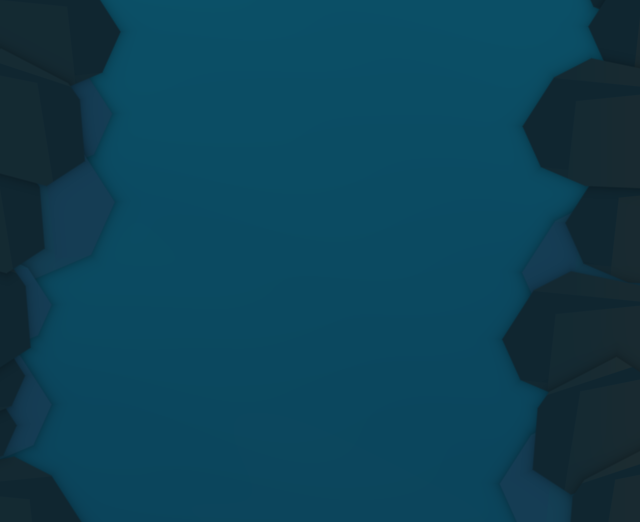
Write a WebGL 1 fragment shader that draws this background.

```glsl
precision highp float;
uniform vec2 u_resolution;

const vec3 WATER_TOP = vec3(0.043, 0.312, 0.402);
const vec3 WATER_BOTTOM = vec3(0.045, 0.268, 0.358);
const vec3 NEAR_ROCK = vec3(0.062, 0.150, 0.190);
const vec3 NEAR_LIGHT = vec3(0.086, 0.168, 0.200);
const vec3 NEAR_WARM = vec3(0.110, 0.172, 0.192);
const vec3 FAR_ROCK = vec3(0.082, 0.238, 0.330);
const vec3 FAR_LIGHT = vec3(0.076, 0.250, 0.330);
const float ROCK_SIZE = 0.159;
const float SHADOW_WIDTH = 0.010;
const float SHADOW_DEPTH = 0.20;
const float WATER_MOTTLE = 0.008;

float hash(vec2 p) {
  return fract(sin(dot(p, vec2(127.1, 311.7))) * 43758.5453);
}

float noise(vec2 p) {
  vec2 i = floor(p), f = fract(p);
  f = f * f * (3.0 - 2.0 * f);
  return mix(mix(hash(i), hash(i + vec2(1, 0)), f.x),
             mix(hash(i + vec2(0, 1)), hash(i + vec2(1, 1)), f.x), f.y);
}

// Signed distance to the line a-b, negative on its left
float edge(vec2 p, vec2 a, vec2 b) {
  vec2 e = normalize(b - a);
  return dot(p - a, vec2(e.y, -e.x));
}

// Rock with a pointed side; local x runs from the tip toward the wall
float pointedRock(vec2 p) {
  float d = edge(p, vec2(0.0), vec2(0.22, -0.49));
  d = max(d, edge(p, vec2(0.22, -0.49), vec2(0.76, -0.72)));
  d = max(d, edge(p, vec2(0.76, -0.72), vec2(1.5, -0.75)));
  d = max(d, edge(p, vec2(1.5, -0.75), vec2(2.0, -0.2)));
  d = max(d, edge(p, vec2(2.0, -0.2), vec2(1.9, 0.6)));
  d = max(d, edge(p, vec2(1.9, 0.6), vec2(0.83, 0.82)));
  d = max(d, edge(p, vec2(0.83, 0.82), vec2(0.38, 0.59)));
  return max(d, edge(p, vec2(0.38, 0.59), vec2(0.0)));
}

// Rock with a steep flat side
float bluntRock(vec2 p) {
  float d = edge(p, vec2(0.0), vec2(-0.06, -0.74));
  d = max(d, edge(p, vec2(-0.06, -0.74), vec2(0.4, -1.04)));
  d = max(d, edge(p, vec2(0.4, -1.04), vec2(1.3, -0.8)));
  d = max(d, edge(p, vec2(1.3, -0.8), vec2(1.9, 0.0)));
  d = max(d, edge(p, vec2(1.9, 0.0), vec2(0.95, 0.62)));
  d = max(d, edge(p, vec2(0.95, 0.62), vec2(0.14, 0.2)));
  return max(d, edge(p, vec2(0.14, 0.2), vec2(0.0)));
}

// Blends one rock and its soft shadow over the colour
void blend(inout vec3 col, float d, float light, vec3 dark, vec3 bright) {
  float soft = 0.0012 + 0.5 / u_resolution.y;
  col *= 1.0 - SHADOW_DEPTH * exp(-max(d, 0.0) / SHADOW_WIDTH);
  col = mix(col, mix(dark, bright, light), smoothstep(soft, -soft, d));
}

// Facets: a top strip, an inner face and a lower strip
void pointed(inout vec3 col, vec2 q, vec2 tip, float scale, vec3 dark, vec3 bright) {
  float size = ROCK_SIZE * scale;
  vec2 p = vec2(tip.x - q.x, q.y - tip.y) / size;
  float top = smoothstep(-0.01, 0.01, p.y - 0.62 + 0.1 * p.x);
  float inner = smoothstep(-0.01, 0.01, min(p.x - 0.61 - 0.11 * p.y, 0.24 + 0.1 * p.x - p.y));
  float low = smoothstep(-0.01, 0.01, -0.47 - 0.1 * p.x - p.y);
  float light = max(max(0.7 * top, 0.75 * inner), 0.4 * low);
  blend(col, pointedRock(p) * size, light, dark, bright);
}

void blunt(inout vec3 col, vec2 q, vec2 corner, vec3 dark, vec3 bright) {
  vec2 p = vec2(corner.x - q.x, q.y - corner.y) / ROCK_SIZE;
  float top = smoothstep(-0.01, 0.01, p.y - 0.12 - 0.33 * p.x);
  float inner = smoothstep(-0.01, 0.01, min(p.x - 0.48 - 0.16 * p.y, 0.1 + 0.2 * p.x - p.y));
  blend(col, bluntRock(p) * ROCK_SIZE, max(top, 0.75 * inner), dark, bright);
}

void main() {
  vec2 uv = gl_FragCoord.xy / u_resolution.y;
  float aspect = u_resolution.x / u_resolution.y;

  // Water
  vec3 col = mix(WATER_BOTTOM, WATER_TOP, uv.y);
  col += WATER_MOTTLE * (noise(uv * vec2(3.0, 7.0) + uv.yx * 2.0) - 0.5) * vec3(0.2, 1.0, 0.6);

  // Distance from each wall, and warmer stone beside it
  vec2 l = uv, r = vec2(aspect - uv.x, uv.y);
  vec3 bright = mix(NEAR_LIGHT, NEAR_WARM, smoothstep(0.14, 0.0, r.x));

  // Distant rocks
  pointed(col, l, vec2(0.215, 0.782), 1.0, FAR_ROCK, FAR_LIGHT);
  pointed(col, l, vec2(0.220, 0.613), 1.3, FAR_ROCK, FAR_LIGHT);
  pointed(col, l, vec2(0.099, 0.416), 0.75, FAR_ROCK, FAR_LIGHT);
  pointed(col, l, vec2(0.099, 0.225), 1.0, FAR_ROCK, FAR_LIGHT);
  pointed(col, r, vec2(0.226, 0.478), 1.05, FAR_ROCK, FAR_LIGHT);
  pointed(col, r, vec2(0.269, 0.073), 1.0, FAR_ROCK, FAR_LIGHT);

  // Left wall
  pointed(col, l, vec2(0.159, -0.005), 1.0, NEAR_ROCK, bright);
  for (int i = 0; i < 2; i++)
    pointed(col, l, vec2(0.032, 0.185) + float(i) * vec2(0.016, 0.095), 0.74, NEAR_ROCK, bright);
  pointed(col, l, vec2(0.231, 0.939), 1.0, NEAR_ROCK, bright);
  for (int i = 0; i < 3; i++) {
    float k = 2.0 - float(i);
    vec2 corner = vec2(0.153, 0.809) - k * vec2(0.102, 0.156) + k * k * vec2(0.025, -0.0113);
    blunt(col, l, corner, NEAR_ROCK, bright);
  }

  // Right wall
  for (int i = 0; i < 2; i++)
    pointed(col, r, vec2(0.124, 1.065) - float(i) * vec2(0.025, 0.116), 1.0, NEAR_ROCK, bright);
  for (int i = 0; i < 2; i++)
    pointed(col, r, vec2(0.143, 0.573) + float(i) * vec2(0.082, 0.185), 1.0, NEAR_ROCK, bright);
  pointed(col, r, vec2(0.264, 0.350), 1.0, NEAR_ROCK, bright);
  for (int i = 0; i < 2; i++)
    blunt(col, r, vec2(0.196, 0.218) - float(i) * vec2(0.067, 0.169), NEAR_ROCK, bright);

  gl_FragColor = vec4(col, 1.0);
}
```
